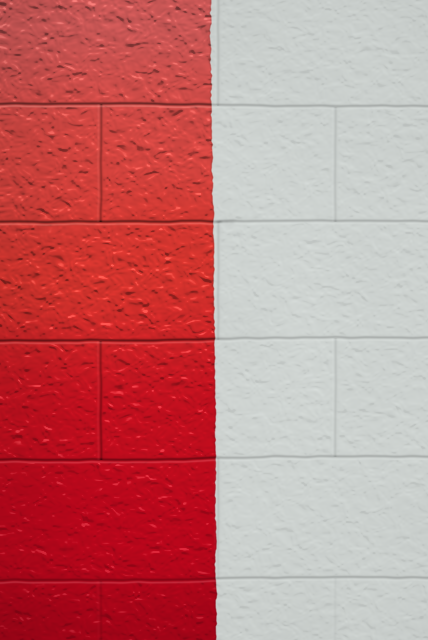
This texture is drawn by a Shadertoy shader. Its source:

```glsl
// Painted block wall: glossy red on the left, pale grey on the right, with pressed mortar joints.
#define WALL_HEIGHT 1.5
#define JOINT_COUNT 5
#define BLOCK_WIDTH 0.548
#define FIRST_JOINT_X 0.235
#define JOINT_SIZE 0.0032
#define GRAIN_SCALE 64.0
#define RED_RELIEF 0.34
#define WHITE_RELIEF 0.07
#define WHITE_PAINT vec3(0.795, 0.815, 0.805)

float hash(vec2 p) {
    vec3 q = fract(p.xyx * 0.1031);
    q += dot(q, q.yzx + 33.33);
    return fract((q.x + q.y) * q.z);
}

float noise(vec2 p) {
    vec2 i = floor(p), f = fract(p);
    f = f * f * (3.0 - 2.0 * f);
    return mix(mix(hash(i), hash(i + vec2(1, 0)), f.x),
               mix(hash(i + vec2(0, 1)), hash(i + vec2(1, 1)), f.x), f.y);
}

// Rough surface: warped, slightly flattened lumps over finer grain
float surfaceHeight(vec2 p) {
    vec2 q = p * GRAIN_SCALE * vec2(0.85, 1.15);
    q += 0.9 * vec2(noise(q * 0.6 + 7.0), noise(q * 0.6 + 31.0));
    return 0.62 * noise(q) + 0.38 * noise(q * 2.1 + 17.0);
}

float bell(float d, float size) {
    return exp(-d * d / (size * size));
}

// Height of a horizontal joint; the courses tilt a little across the wall
float jointHeight(float k, float x) {
    float left = 0.1395 + k * (0.2825 - 0.0009 * k);
    float right = 0.1450 + k * (0.2855 - 0.0023 * k);
    return mix(left, right, smoothstep(0.3, 0.7, x));
}

// Red fades from deep crimson below to a hazy coral above
vec3 redPaint(float y) {
    vec3 c = mix(vec3(0.63, 0.015, 0.09), vec3(0.72, 0.025, 0.105), smoothstep(0.0, 0.28, y));
    c = mix(c, vec3(0.75, 0.055, 0.115), smoothstep(0.25, 0.55, y));
    c = mix(c, vec3(0.82, 0.20, 0.175), smoothstep(0.52, 0.88, y));
    c = mix(c, vec3(0.82, 0.27, 0.25), smoothstep(0.85, 1.18, y));
    return mix(c, vec3(0.78, 0.335, 0.33), smoothstep(1.12, 1.48, y));
}

void mainImage(out vec4 fragColor, in vec2 fragCoord) {
    vec2 p = fragCoord / iResolution.xy * vec2(1.0, WALL_HEIGHT);
    float pixel = 1.0 / iResolution.x;
    float size = max(JOINT_SIZE, 0.8 * pixel);

    // Horizontal joints: shadow under the upper block, light on the lower lip
    float wobble = 0.003 * (noise(p * vec2(28.0, 9.0)) - 0.5);
    float course = 0.0, shadow = 0.0, lip = 0.0, groove = 0.0;
    for (int k = 0; k < JOINT_COUNT; k++) {
        float d = p.y - jointHeight(float(k), p.x) + wobble;
        course += step(0.0, d);
        shadow = max(shadow, bell(d - 0.002, size));
        lip = max(lip, bell(d + 0.0045, size * 0.8));
        groove = max(groove, bell(d, size * 2.2));
    }

    // Vertical joints, shifted by half a block on every other course
    float shift = FIRST_JOINT_X + 0.5 * BLOCK_WIDTH * mod(course, 2.0);
    float dx = (fract((p.x - shift) / BLOCK_WIDTH + 0.5) - 0.5) * BLOCK_WIDTH;
    dx += 0.002 * (noise(p * 25.0 + 9.0) - 0.5);
    float faint = mix(0.35, 1.0, smoothstep(0.1, 0.3, p.y));
    float sideShadow = bell(dx - 0.001, size) * faint;
    float sideLip = bell(dx + 0.0055, size * 0.9) * faint;
    float sideGroove = bell(dx, size * 2.4) * faint;

    // Relief lit from above, softened inside the joints
    float smoothing = 1.0 - 0.75 * max(groove, sideGroove);
    float slope = surfaceHeight(p) - surfaceHeight(p + vec2(0.0015, 0.0055));
    slope *= smoothing;
    float patchy = noise(p * vec2(5.0, 6.0) + 3.0);
    float pits = smoothstep(0.12, 0.38, -slope);
    float glints = smoothstep(0.18, 0.42, slope);

    // Red side
    vec3 red = redPaint(p.y + 0.07 * (patchy - 0.5));
    float upper = smoothstep(0.3, 0.9, p.y);
    float contrast = RED_RELIEF * mix(0.55, 1.0, upper) * mix(0.7, 1.2, patchy);
    red *= 1.0 + contrast * slope - 0.24 * pits * mix(0.4, 1.0, upper);
    float sheen = mix(0.10, 0.16, bell(p.y - 0.55, 0.35));
    red += vec3(0.7, 1.0, 0.9) * sheen * glints;
    red *= mix(0.93, 1.0, smoothstep(0.0, 0.25, p.x));
    red *= 1.0 - mix(0.22, 0.45, smoothstep(0.1, 0.7, p.y)) * shadow - 0.26 * sideShadow;
    red += vec3(0.08, 0.13, 0.12) * (lip + 0.3 * sideLip);

    // Pale side, slightly dimmer toward the far corners
    vec3 white = WHITE_PAINT * (1.0 + WHITE_RELIEF * slope - 0.035 * pits);
    white += 0.012 * (noise(p * 7.0) - 0.5);
    vec2 fromCentre = (p - vec2(0.65, 0.75)) * vec2(0.9, 0.75);
    white *= 1.015 - 0.09 * dot(fromCentre, fromCentre);
    white *= 1.0 - 0.16 * shadow - 0.06 * sideShadow - 0.015 * sideGroove;
    white += 0.025 * lip + 0.014 * sideLip;

    // Hand-cut paint edge, drifting left toward the top
    float rise = p.y / WALL_HEIGHT;
    float edge = 0.504 - 0.013 * rise * rise;
    edge += 0.004 * (noise(vec2(p.y * 38.0, 2.0)) - 0.5) + 0.003 * (noise(vec2(p.y * 130.0, 5.0)) - 0.5);
    float pale = smoothstep(-pixel, pixel, p.x - edge);
    red *= 1.0 - 0.12 * bell(p.x - edge, 0.003);

    // Chipped shadow where one joint crosses the paint edge
    float chip = bell(p.y - jointHeight(3.0, p.x), 0.004) * bell(p.x - 0.522, 0.022);
    white *= 1.0 - 0.35 * chip * noise(p * vec2(90.0, 160.0));

    fragColor = vec4(clamp(mix(red, white, pale), 0.0, 1.0), 1.0);
}
```
